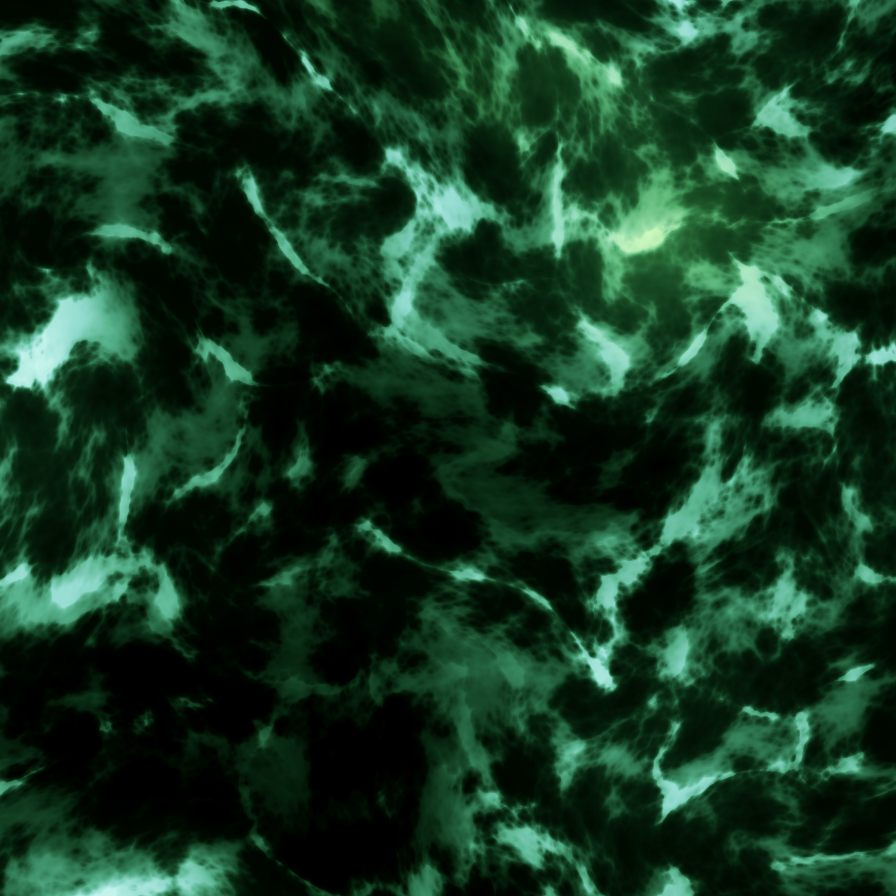
This texture is drawn by a Shadertoy shader. Its source:

```glsl
// Dark green mineral with glowing teal veins and pitted, lobed pockets.
// Layered cellular noise carves the pockets, warped cell borders give the veins,
// and broad sine clouds shift the tone before a colour ramp is applied.

vec2 hash2(vec2 p) {
    vec3 h = fract(p.xyx * vec3(0.1031, 0.1030, 0.0973));
    h += dot(h, h.yzx + 33.33);
    return fract((h.xx + h.yz) * h.zy);
}

// Distances to the nearest and second nearest cell points
vec2 cells(vec2 p) {
    vec2 base = floor(p), f = p - base;
    vec2 near = vec2(9.0);
    for (int y = -1; y <= 1; y++)
    for (int x = -1; x <= 1; x++) {
        vec2 o = vec2(x, y);
        float d = length(o + hash2(base + o) - f);
        near = d < near.x ? vec2(d, near.x) : vec2(near.x, min(near.y, d));
    }
    return near;
}

// Bends straight lines with layered sines
vec2 warp(vec2 p) {
    float freq = 5.0;
    for (int i = 0; i < 5; i++) {
        p += 0.3 / freq * sin(freq * p.yx + vec2(1.3, 4.1) * float(i + 1));
        p = mat2(0.8, 0.6, -0.6, 0.8) * p;
        freq *= 1.9;
    }
    // Undo the accumulated rotation
    float a = 5.0 * atan(0.6, 0.8);
    return mat2(cos(a), -sin(a), sin(a), cos(a)) * p;
}

// Round pockets of many sizes, centred on zero with unit spread
float pockets(vec2 p) {
    float sum = 0.0, amp = 1.0;
    p *= 9.0;
    for (int i = 0; i < 5; i++) {
        sum += amp * (cells(p).x - 0.45);
        p = mat2(0.8, 0.6, -0.6, 0.8) * p * 1.9 + 17.3;
        amp *= 0.63;
    }
    return sum / 0.23;
}

// Bright line along cell borders, with ragged sides and a soft core
float vein(vec2 p, float sharpness, float grit) {
    vec2 c = cells(p);
    return exp(-sharpness * max(c.y - c.x - 0.05 * grit - 0.02, 0.0));
}

float blob(vec2 p, vec2 centre, vec2 radius) {
    vec2 d = (p - centre) / radius;
    return exp(-dot(d, d));
}

float ramp(float a, float b, float x) {
    return clamp((x - a) / (b - a), 0.0, 1.0);
}

vec3 mineralColour(float tone) {
    vec3 c = mix(vec3(0.0), vec3(0.0, 0.04, 0.0), ramp(-2.0, -1.17, tone));
    c = mix(c, vec3(0.03, 0.16, 0.07), ramp(-1.17, -0.21, tone));
    c = mix(c, vec3(0.10, 0.31, 0.18), ramp(-0.21, 0.48, tone));
    c = mix(c, vec3(0.20, 0.50, 0.35), ramp(0.48, 0.99, tone));
    c = mix(c, vec3(0.34, 0.70, 0.55), ramp(0.99, 1.51, tone));
    c = mix(c, vec3(0.56, 0.85, 0.80), ramp(1.51, 2.17, tone));
    return mix(c, vec3(0.80, 0.97, 0.94), ramp(2.17, 3.2, tone));
}

void mainImage(out vec4 fragColor, in vec2 fragCoord) {
    vec2 uv = fragCoord / iResolution.xy;
    vec2 p = fragCoord / iResolution.y;
    vec2 q = warp(p);
    float grit = pockets(mix(p, q, 0.6));

    // Veins run mostly down to the right, fading and thinning along the way
    float gate = smoothstep(-0.9, 1.0, sin(11.0 * q.x + 4.0 * q.y) + sin(8.0 * q.y - 6.0 * q.x + 2.0));
    float swell = 0.5 + 0.5 * sin(13.0 * q.x - 9.0 * q.y + 1.0);
    vec2 along = vec2(dot(q, vec2(0.94, -0.34)) * 2.6, dot(q, vec2(0.34, 0.94)) * 4.6);
    float mainVein = gate * vein(along + 3.7, mix(9.0, 26.0, swell), grit);
    float sideVein = (1.0 - 0.7 * gate) * vein(q * 6.5 + 21.0, mix(28.0, 12.0, swell), grit);

    // Broad light and shade: a pale cloud above, a black pool below
    float haze = sin(7.0 * q.x + 2.0 * q.y + 1.0) + sin(5.0 * q.x - 9.0 * q.y) + sin(13.0 * q.y + 4.0 * q.x + 2.5);
    vec2 w = uv + q - p;
    float cloud = blob(w, vec2(0.73, 0.8), vec2(0.15, 0.12)) + 0.8 * blob(w, vec2(0.5, 0.96), vec2(0.28, 0.06));
    float pool = blob(w, vec2(0.3, 0.13), vec2(0.3, 0.13));

    // Fine grit fades inside the bright cores
    float core = clamp(mainVein + 0.5 * cloud, 0.0, 1.0);
    float pits = (0.7 * tanh(1.3 * grit) + 0.15 * grit) * (1.0 - 0.6 * core);
    float tone = pits + 0.28 * haze + 2.2 * mainVein + 1.2 * sideVein
               + 1.4 * cloud - 1.3 * pool - 0.45;

    vec3 colour = mineralColour(tone);
    colour.b *= 1.0 - 0.22 * clamp(cloud, 0.0, 1.0) * (1.0 - mainVein);
    fragColor = vec4(colour, 1.0);
}
```
